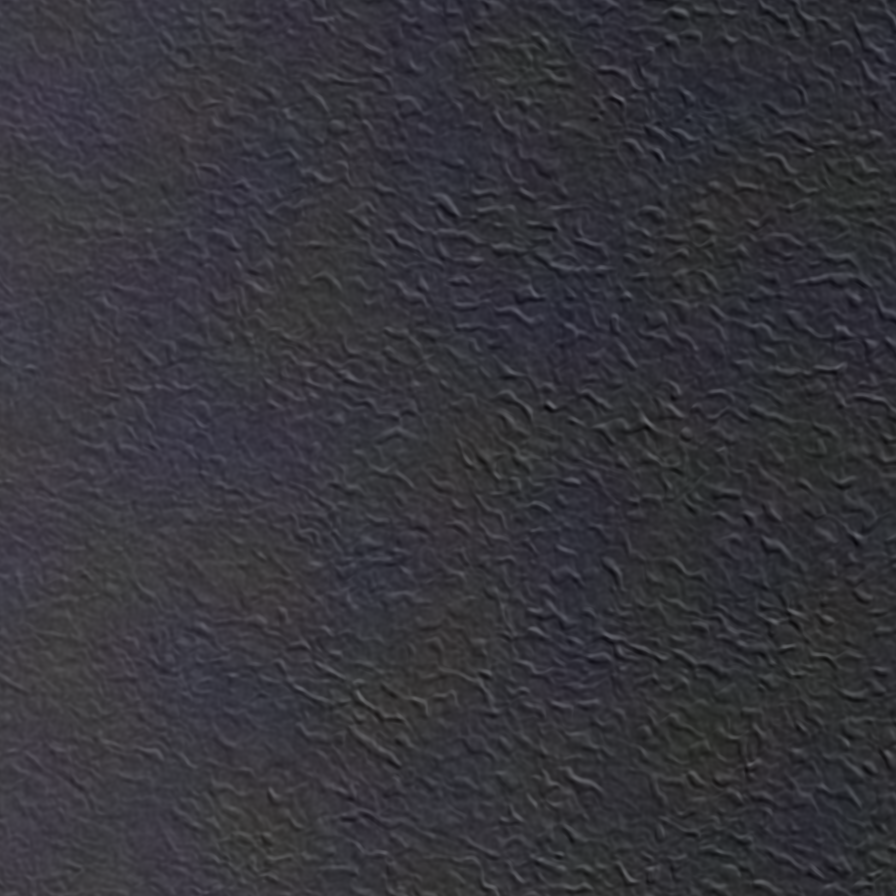
Give the GLSL for this texture, as a Shadertoy shader.

```glsl
// Dark, softly lit leather: short broken creases run down to the right.
// Gradient noise forms a height field; its slope towards the light gives
// bright crests and dark hollows, over a violet-to-charcoal tint.

const vec3 VIOLET_GREY = vec3(0.250, 0.240, 0.272);   // left side
const vec3 CHARCOAL    = vec3(0.176, 0.177, 0.196);   // right side
const vec3 BLUE_CAST   = vec3(-0.012, -0.014, 0.030);
const vec3 WARM_CAST   = vec3(0.010, -0.008, 0.002);
const vec3 CREST_TINT  = vec3(0.98, 1.00, 1.02);

const float CREASE_ANGLE = -0.46;              // radians from horizontal
const vec2  CREASE_FREQ  = vec2(46.0, 74.0);   // along, across
const vec2  PEBBLE_FREQ  = vec2(88.0, 112.0);
const float LIGHT_STEP   = 0.0046;
const float CREST_GAIN   = 0.135;
const float HOLLOW_GAIN  = 0.088;
const float MOTTLE_GAIN  = 0.026;
const float GRAIN_FREQ   = 150.0;
const float GRAIN_GAIN   = 0.036;

// Random unit gradient for a lattice cell
vec2 cellGradient(vec2 cell) {
    uvec2 k = uvec2(ivec2(cell) + 4096);
    uint h = k.x * 1597334677u ^ k.y * 3812015801u;
    h = (h ^ (h >> 15)) * 2246822519u;
    h ^= h >> 13;
    float angle = float(h & 65535u) / 65536.0 * 6.28318;
    return vec2(cos(angle), sin(angle));
}

float gradientNoise(vec2 p) {
    vec2 i = floor(p), f = p - i;
    vec2 u = f * f * f * (f * (f * 6.0 - 15.0) + 10.0);
    vec2 e = vec2(1.0, 0.0);
    float a = dot(cellGradient(i), f);
    float b = dot(cellGradient(i + e), f - e);
    float c = dot(cellGradient(i + e.yx), f - e.yx);
    float d = dot(cellGradient(i + 1.0), f - 1.0);
    return mix(mix(a, b, u.x), mix(c, d, u.x), u.y);
}

// Height of the hide: creases where coarse is 1, small pebbles where 0
float hideHeight(vec2 p, float coarse) {
    vec2 bend = vec2(gradientNoise(p * 7.0), gradientNoise(p * 7.0 + 31.0));
    vec2 kink = vec2(gradientNoise(p * 48.0 + 5.0), gradientNoise(p * 48.0 + 77.0));
    p += 0.022 * bend + 0.007 * kink;

    float c = cos(CREASE_ANGLE), s = sin(CREASE_ANGLE);
    vec2 q = vec2(c * p.x + s * p.y, c * p.y - s * p.x);
    float crease = smoothstep(0.0, 0.50, gradientNoise(q * CREASE_FREQ));
    float pebble = gradientNoise(q * PEBBLE_FREQ + 19.0);
    return mix(0.45, 1.0, coarse) * crease + mix(0.75, 0.60, coarse) * pebble;
}

void mainImage(out vec4 fragColor, in vec2 fragCoord) {
    vec2 uv = fragCoord / iResolution.xy;
    vec2 p = fragCoord / iResolution.y;

    // Relief grows from left to right, in uneven patches
    float drift = gradientNoise(p * 3.0 + 11.0);
    float coarse = smoothstep(-0.1, 0.65, uv.x + 0.25 * drift);
    float patches = gradientNoise(p * 9.0 + 53.0) + 0.8 * gradientNoise(p * 21.0 + 67.0);
    float strength = mix(0.68, 1.0, coarse) * (1.0 + 0.6 * patches);

    // Slope towards a light above the creases
    vec2 toLight = LIGHT_STEP * vec2(-sin(CREASE_ANGLE), cos(CREASE_ANGLE));
    float slope = hideHeight(p - 0.5 * toLight, coarse)
                - hideHeight(p + 0.5 * toLight, coarse);
    float relief = strength * (CREST_GAIN * max(slope, 0.0) + HOLLOW_GAIN * min(slope, 0.0));

    // Broad shading and faint colour blotches
    float shade = smoothstep(-0.10, 0.90, uv.x + 0.12 * (uv.y - 0.5) + 0.12 * drift);
    vec3 color = mix(VIOLET_GREY, CHARCOAL, shade);
    color += BLUE_CAST * (gradientNoise(p * 7.0 + 91.0) + 0.5 * (uv.y - 0.5));
    color += WARM_CAST * gradientNoise(p * 11.0 + 137.0);

    // Mottling, relief and fine grain
    color += MOTTLE_GAIN * gradientNoise(p * 26.0 + 23.0);
    color += CREST_TINT * relief;
    color += GRAIN_GAIN * gradientNoise(p * GRAIN_FREQ + 7.0);
    fragColor = vec4(clamp(color, 0.0, 1.0), 1.0);
}
```
